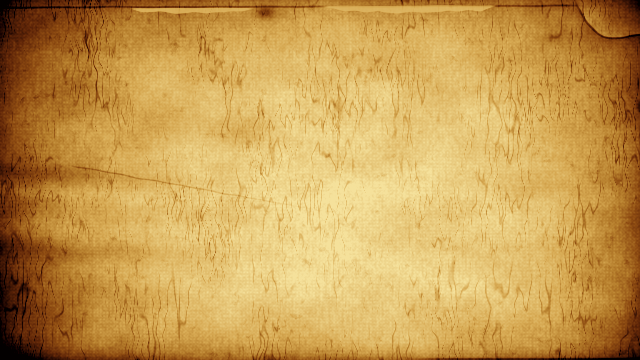
Reproduce this texture procedurally as a WebGL 2 fragment shader.

```glsl
#version 300 es
precision highp float;
// Aged parchment: an additive edge burn sets the tone, gradient noise adds
// stains, vertical cracks and cloth weave, then torn strips, a curled corner
// and creases are laid on. The final tone is coloured by a sepia ramp.
uniform vec2 u_resolution;
out vec4 fragColor;

vec2 gradientAt(vec2 cell) {
  vec3 h = fract(cell.xyx * vec3(0.1031, 0.1030, 0.0973));
  h += dot(h, h.yzx + 33.33);
  float angle = 6.2832 * fract((h.x + h.y) * h.z);
  return vec2(cos(angle), sin(angle));
}

// Gradient noise, roughly -0.7 to 0.7
float noise(vec2 p) {
  vec2 i = floor(p), f = p - i;
  vec2 u = f * f * f * (f * (f * 6.0 - 15.0) + 10.0);
  vec2 e = vec2(1.0, 0.0);
  float low = mix(dot(gradientAt(i), f), dot(gradientAt(i + e), f - e), u.x);
  float high = mix(dot(gradientAt(i + e.yx), f - e.yx), dot(gradientAt(i + 1.0), f - 1.0), u.x);
  return mix(low, high, u.y);
}

float fbm(vec2 p) {
  float sum = 0.0, amp = 0.6;
  for (int k = 0; k < 5; k++) {
    sum += amp * noise(p);
    p = mat2(1.6, 1.2, -1.2, 1.6) * p + 7.3;
    amp *= 0.55;
  }
  return sum;
}

// Dark brown through amber to pale straw
vec3 sepia(float t) {
  vec3 c = mix(vec3(0.15, 0.04, 0.01), vec3(0.38, 0.15, 0.03), clamp(t * 5.0, -0.6, 1.0));
  c = mix(c, vec3(0.56, 0.30, 0.07), clamp(t * 5.0 - 1.0, 0.0, 1.0));
  c = mix(c, vec3(0.71, 0.49, 0.17), clamp(t * 5.0 - 2.0, 0.0, 1.0));
  c = mix(c, vec3(0.84, 0.66, 0.32), clamp(t * 5.0 - 3.0, 0.0, 1.0));
  return mix(c, vec3(0.91, 0.79, 0.49), clamp(t * 5.0 - 4.0, 0.0, 1.7));
}

// Soft elliptical patch
float blob(vec2 p, vec2 centre, vec2 radius) {
  vec2 d = (p - centre) / radius;
  return exp(-dot(d, d));
}

// Thin gap below a straight top edge, with a ragged lower edge
float tornStrip(vec2 p, float x0, float x1, float top, float depth) {
  float s = clamp((p.x - x0) / (x1 - x0), 0.0, 1.0);
  float bottom = top - depth * (pow(sin(3.1416 * s), 0.5) + 0.5 * noise(vec2(p.x * 38.0, 2.0)));
  float inside = smoothstep(x0, x0 + 0.015, p.x) * smoothstep(x1, x1 - 0.015, p.x);
  return inside * smoothstep(bottom - 0.002, bottom + 0.002, p.y)
    * smoothstep(top + 0.002, top - 0.002, p.y);
}

void main() {
  vec2 p = gl_FragCoord.xy / u_resolution;
  vec2 q = vec2(p.x * u_resolution.x / u_resolution.y, p.y);
  float warp = fbm(q * 3.0 + 4.0);

  // Burnt edges, strongest on the left
  vec2 w = clamp(p + 0.035 * vec2(warp, fbm(q * 4.0 + 19.0)), 0.0, 1.0);
  float tone = 1.09;
  tone -= 0.60 * exp(-pow(w.x / 0.20, 1.3)) + 0.25 * exp(-p.x / 0.025);
  tone -= 0.48 * exp(-pow((1.0 - w.x) / 0.14, 1.3)) + 0.25 * exp((p.x - 1.0) / 0.025);
  tone -= 0.38 * exp((w.y - 1.0) / 0.20) + 0.15 * exp((p.y - 1.0) / 0.03);
  tone -= 0.32 * exp(-w.y / 0.12) + 0.28 * exp(-p.y / 0.02);
  tone -= 0.25 * blob(p, vec2(0.0, 0.12), vec2(0.10, 0.25));

  // Broad glow, stains and horizontal washes
  tone += 0.07 * blob(p, vec2(0.53, 0.40), vec2(0.25, 0.30));
  tone -= 0.11 * blob(p, vec2(0.36, 0.63 + 0.03 * warp), vec2(0.08, 0.035));
  tone -= 0.08 * blob(p, vec2(0.62, 0.62), vec2(0.03, 0.10));
  tone -= 0.07 * blob(p, vec2(0.70, 0.40), vec2(0.07, 0.035));
  float slant = p.y + 0.12 * (p.x - 0.15) + 0.02 * warp;
  float leftSide = smoothstep(0.42, 0.12, p.x);
  tone += leftSide * (0.13 * exp(-pow((slant - 0.455) / 0.025, 2.0))
    + 0.09 * exp(-pow((slant - 0.36) / 0.03, 2.0))
    - 0.10 * exp(-pow((slant - 0.51) / 0.02, 2.0))
    - 0.12 * exp(-pow((slant - 0.30) / 0.025, 2.0)));
  tone += 0.15 * fbm(q * vec2(3.0, 8.0) + 31.0) + 0.14 * fbm(q * 7.0 + 11.0);

  // Cracks: stretched noise near zero, gathered into patches
  vec2 bent = q + 0.012 * vec2(noise(q * 24.0), noise(q * 31.0 + 5.0));
  for (int k = 0; k < 3; k++) {
    float fk = float(k);
    float line = abs(noise(bent * vec2(34.0 + 13.0 * fk, 5.0 + 2.0 * fk) + 17.0 * fk));
    float patches = smoothstep(0.02, 0.38, noise(q * vec2(6.0, 3.5) + 23.0 * fk)
      + 0.5 * noise(q * vec2(40.0, 18.0) + 9.0 * fk));
    tone -= 0.23 * patches * smoothstep(0.075, 0.0, line);
  }
  tone -= 0.14 * smoothstep(0.22, 0.5, fbm(q * 28.0 + 3.0));

  // Cloth weave and grain
  vec2 thread = sin(q * 6.2832 * 108.0);
  tone += 0.022 * thread.x * thread.y + 0.012 * (thread.x + thread.y);
  tone += 0.09 * noise(q * 135.0) + 0.07 * noise(q * vec2(90.0, 40.0));

  // Long diagonal crease
  float creaseY = 0.54 - 0.32 * (p.x - 0.11) + 0.004 * noise(vec2(p.x * 30.0, 1.0));
  float creaseFade = smoothstep(0.10, 0.13, p.x) * smoothstep(0.58, 0.25, p.x);
  tone -= 0.20 * creaseFade * smoothstep(0.004, 0.0, abs(p.y - creaseY));

  // Top fold with pale tears and a dark scuff
  float foldY = 0.979 + 0.006 * p.x + 0.003 * noise(vec2(p.x * 14.0, 6.0));
  tone -= 0.30 * smoothstep(0.005, 0.0, abs(p.y - foldY)) * smoothstep(0.92, 0.88, p.x);
  float tears = tornStrip(p, 0.20, 0.40, foldY - 0.003, 0.014)
    + tornStrip(p, 0.50, 0.78, foldY + 0.002, 0.020);
  tone = mix(tone, 0.92 + 0.1 * warp, 0.75 * clamp(tears, 0.0, 1.0));
  tone -= 0.35 * blob(p, vec2(0.415, 0.965), vec2(0.014, 0.016)) * (1.0 + warp);

  // Curled top right corner: lit flap, dark rim, shadow below
  float rise = max(0.955 - p.x, 0.0) / 0.05;
  float rimY = 0.893 + 0.08 * rise * rise + 0.25 * max(p.x - 0.955, 0.0);
  float d = (p.y - rimY - 0.006 * noise(q * 25.0)) / sqrt(1.0 + 3.2 * rise * rise);
  float corner = smoothstep(0.895, 0.91, p.x);
  tone += corner * (0.16 * smoothstep(0.0, 0.005, d) * exp(-max(d, 0.0) / 0.06)
    - 0.38 * smoothstep(0.005, 0.0, abs(d)) - 0.16 * smoothstep(0.0, -0.003, d) * exp(min(d, 0.0) / 0.02));

  // Lower right paper edge
  tone -= 0.35 * smoothstep(0.62, 0.72, p.x) * smoothstep(0.008, 0.003, p.y);
  fragColor = vec4(clamp(sepia(tone), 0.0, 1.0), 1.0);
}
```
